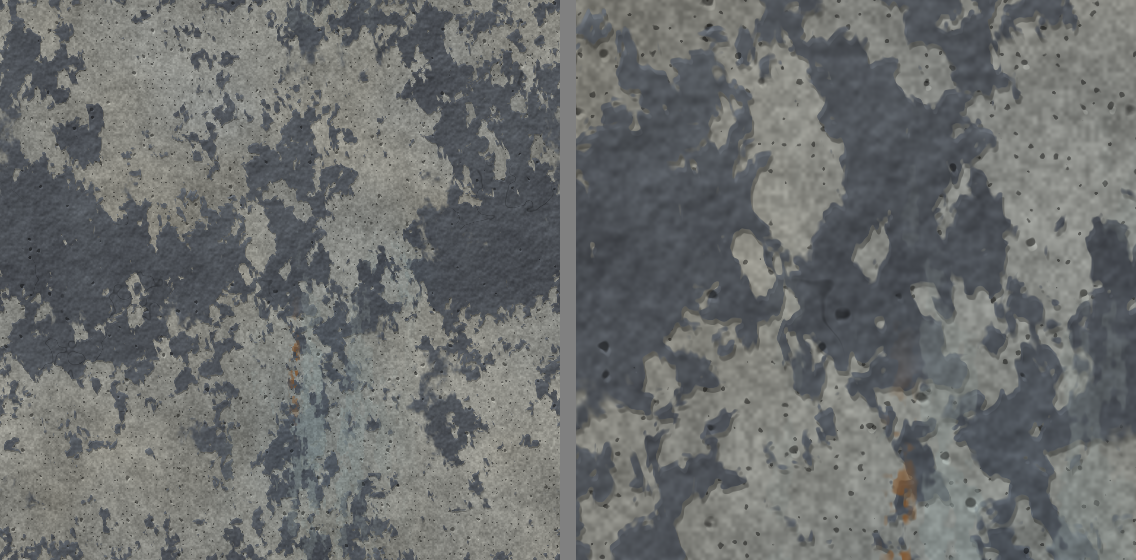
Left, the full canvas; right, a detail of the centre.
A WebGL 2 fragment shader for this texture:

```glsl
#version 300 es
precision highp float;
// Weathered concrete wall under flaking slate paint, tiling in both axes.
// Broad wrapped regions bias a periodic fractal field that decides where paint
// survives; pits, wrinkles, run-off streaks and rust are layered over it.
uniform vec2 u_resolution;
out vec4 outColor;

const vec3 CONCRETE_DARK = vec3(0.41, 0.41, 0.39);
const vec3 CONCRETE_PALE = vec3(0.645, 0.645, 0.615);
const vec3 PAINT_DARK = vec3(0.245, 0.257, 0.28);
const vec3 PAINT_PALE = vec3(0.35, 0.37, 0.393);
const vec3 RUNOFF = vec3(0.53, 0.56, 0.545);
const vec3 RUST = vec3(0.50, 0.32, 0.16);

float hash(vec2 cell, float seed) {
  uvec3 k = uvec3(cell, seed) * uvec3(1597u, 7919u, 3571u);
  uint h = k.x ^ (k.y * 40503u) ^ (k.z * 9781u);
  h = (h ^ (h >> 15u)) * 73244475u;
  h = (h ^ (h >> 13u)) * 73244475u;
  return float((h ^ (h >> 16u)) & 65535u) / 65535.0;
}

// Value noise in 0..1 that wraps after a whole number of cells.
float noise(vec2 uv, vec2 period, float seed) {
  vec2 p = uv * period, i = floor(p), f = p - i;
  f = f * f * (3.0 - 2.0 * f);
  vec2 a = mod(i, period), b = mod(i + 1.0, period);
  return mix(mix(hash(a, seed), hash(vec2(b.x, a.y), seed), f.x),
             mix(hash(vec2(a.x, b.y), seed), hash(b, seed), f.x), f.y);
}

// Fractal noise centred on zero.
float fbm(vec2 uv, vec2 period, int octaves, float gain, float seed) {
  float sum = 0.0, total = 0.0, amp = 1.0;
  for (int i = 0; i < octaves; i++) {
    sum += amp * (noise(uv, period, seed + float(i)) - 0.5);
    total += amp;
    amp *= gain;
    period *= 2.0;
  }
  return sum / total;
}

// Soft elliptical region that wraps around the tile.
float region(vec2 uv, vec2 centre, vec2 size) {
  vec2 d = uv - centre;
  d = (d - round(d)) / size;
  return exp(-dot(d, d));
}

// Where paint tends to survive (positive) or be lost (negative).
float paintBias(vec2 uv) {
  float b = -0.25;
  b += 0.60 * region(uv, vec2(0.05, 0.61), vec2(0.16, 0.10));
  b += 0.40 * region(uv, vec2(0.48, 0.49), vec2(0.50, 0.09));
  b += 0.46 * region(uv, vec2(0.88, 0.66), vec2(0.14, 0.18));
  b += 0.30 * region(uv, vec2(0.80, 0.89), vec2(0.10, 0.12));
  b += 0.36 * region(uv, vec2(0.53, 0.71), vec2(0.06, 0.16));
  b += 0.32 * region(uv, vec2(0.06, 0.85), vec2(0.09, 0.08));
  b += 0.34 * region(uv, vec2(0.14, 0.37), vec2(0.22, 0.04));
  b += 0.24 * region(uv, vec2(0.57, 0.18), vec2(0.12, 0.25));
  b += 0.26 * region(uv, vec2(0.80, 0.30), vec2(0.09, 0.12));
  b += 0.14 * region(uv, vec2(0.33, 0.65), vec2(0.12, 0.12));
  return b - 0.26 * region(uv, vec2(0.69, 0.70), vec2(0.06, 0.14));
}

float paintField(vec2 uv) {
  vec2 warp = vec2(fbm(uv, vec2(30.0), 2, 0.6, 11.0), fbm(uv, vec2(30.0), 2, 0.6, 17.0));
  vec2 q = uv + 0.014 * warp;
  return paintBias(q) + 1.1 * fbm(q, vec2(13.0, 9.0), 4, 0.7, 23.0)
       + 1.5 * fbm(q, vec2(37.0, 29.0), 4, 0.72, 31.0);
}

// Scattered rough holes, one candidate per cell.
float pits(vec2 uv, float cells, float density, float seed) {
  vec2 p = uv * cells, cell = mod(floor(p), cells);
  vec2 centre = 0.3 + 0.4 * vec2(hash(cell, seed), hash(cell, seed + 1.0));
  float radius = mix(0.10, 0.28, hash(cell, seed + 2.0));
  float present = step(hash(cell, seed + 3.0), density);
  float rough = 0.25 * (noise(uv, vec2(cells * 4.0), seed + 4.0) - 0.5);
  return present * (1.0 - smoothstep(radius * 0.4, radius, length(fract(p) - centre) + rough));
}

void main() {
  vec2 uv = gl_FragCoord.xy / u_resolution;
  vec2 toLight = vec2(-0.0012, 0.0028);
  float grain = 0.65 * (noise(uv, vec2(384.0), 41.0) + noise(uv, vec2(190.0), 43.0) - 1.0);

  // Paint coverage: mostly crisp flakes, smudged in a few places
  float smudge = smoothstep(0.72, 0.9, noise(uv, vec2(9.0), 47.0));
  float soft = mix(0.035, 0.2, smudge);
  float paint = smoothstep(-soft, soft, paintField(uv));
  float paintAbove = smoothstep(-soft, soft, paintField(uv + toLight));

  // Concrete: mottling, grain and pits
  float mottle = 0.52 + 1.3 * fbm(uv, vec2(8.0), 6, 0.85, 53.0) + 0.62 * grain;
  vec3 concrete = mix(CONCRETE_DARK, CONCRETE_PALE, clamp(mottle, 0.0, 1.1));
  concrete *= 1.0 + vec3(0.05, 0.01, -0.05) * fbm(uv, vec2(5.0), 3, 0.5, 61.0);
  concrete *= 1.0 - 0.42 * pits(uv, 130.0, 0.2, 67.0);

  // Paint: slow tone drift, embossed wrinkles and hairline cracks
  float tone = 0.53 + 1.4 * fbm(uv, vec2(6.0), 6, 0.7, 71.0) + 0.45 * grain;
  vec3 coat = mix(PAINT_DARK, PAINT_PALE, clamp(tone, 0.0, 1.0));
  float emboss = fbm(uv, vec2(26.0), 4, 0.7, 79.0) - fbm(uv + toLight, vec2(26.0), 4, 0.7, 79.0);
  float ridge = abs(fbm(uv, vec2(9.0), 4, 0.5, 83.0));
  float crack = (1.0 - smoothstep(0.0, 0.007, ridge)) * smoothstep(0.5, 0.7, noise(uv, vec2(8.0), 89.0));
  coat *= 1.0 + 1.3 * emboss - 0.2 * crack;

  // Thickness of the coat: shadow under flakes, faint lit upper rim
  float rim = paintAbove - paint;
  vec3 color = mix(concrete, coat, paint);
  color *= 1.0 - 0.28 * max(rim, 0.0) + 0.14 * max(-rim, 0.0) * paint;

  // Pale mineral run-off in vertical streaks
  float wet = region(uv, vec2(0.57, 0.24), vec2(0.12, 0.24))
            + 0.8 * region(uv, vec2(0.72, 0.52), vec2(0.05, 0.07));
  float streak = fbm(uv, vec2(44.0, 5.0), 3, 0.6, 97.0) + 0.9 * fbm(uv, vec2(44.0, 30.0), 4, 0.8, 103.0);
  float runoff = smoothstep(0.0, 0.12, streak + 0.13 * wet - 0.09) * min(wet, 1.0);
  color = mix(color, RUNOFF * (1.0 + 0.25 * grain), 0.75 * runoff);
  color = mix(color, color * vec3(0.93, 0.98, 1.02), 0.6 * min(wet, 1.0));

  // Rust specks and larger holes through every layer
  float rust = region(uv, vec2(0.527, 0.34), vec2(0.009, 0.075));
  rust *= smoothstep(0.04, 0.16, fbm(uv, vec2(85.0, 60.0), 3, 0.8, 109.0));
  color = mix(color, RUST, 0.85 * rust);
  float hole = pits(uv, 64.0, 0.07, 113.0);
  float lip = pits(uv + toLight, 64.0, 0.07, 113.0);
  color *= 1.0 - 0.4 * hole + 0.18 * max(lip - hole, 0.0);
  outColor = vec4(color, 1.0);
}
```
